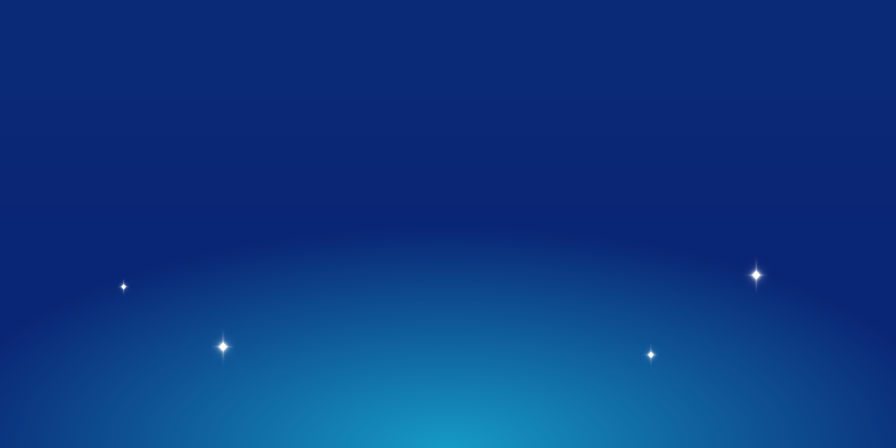
A Shadertoy shader for this background:

```glsl
// Deep blue backdrop with an elliptical cyan glow rising from the bottom edge
// and four small white sparkles. The glow is a linear falloff in a stretched
// radius; each sparkle sums a soft core, a faint halo and two tapered rays.

// A ray along the y axis: thin across, fading to nothing at its tip.
float ray(vec2 p, float halfLength, float width) {
    float taper = max(1.0 - abs(p.y) / halfLength, 0.0);
    return taper * taper * exp(-abs(p.x) / width);
}

// Four-pointed sparkle, taller than it is wide.
float sparkle(vec2 p, float size) {
    float r = length(p) / size;
    float core = exp(-r * r * 36.0);
    float halo = 0.22 * exp(-r * r * 9.0);
    float width = max(0.045 * size, 0.6 / iResolution.y);
    float rays = ray(p, size, width) + ray(p.yx, 0.64 * size, width);
    return min(core + halo + 0.8 * rays, 1.0);
}

void mainImage(out vec4 fragColor, in vec2 fragCoord) {
    // Height runs from 0 to 1; x is zero on the vertical centre line.
    vec2 p = vec2(fragCoord.x - 0.5 * iResolution.x, fragCoord.y) / iResolution.y;

    // Backdrop, slightly darker toward the horizon
    vec3 navy = mix(vec3(0.037, 0.145, 0.458), vec3(0.040, 0.160, 0.463),
                    smoothstep(0.45, 0.85, p.y));

    // Glow centred on the bottom edge
    float glow = max(1.0 - length(p / vec2(1.155, 0.495)), 0.0);
    vec3 color = mix(navy, vec3(0.085, 0.605, 0.775), glow);

    // Sparkles: xy is the centre, z the vertical half length
    vec3 stars[4] = vec3[4](
        vec3(-0.724, 0.360, 0.024), vec3(-0.502, 0.226, 0.048),
        vec3(0.453, 0.208, 0.032), vec3(0.688, 0.386, 0.048));
    for (int i = 0; i < 4; i++) {
        color = mix(color, vec3(1.0), sparkle(p - stars[i].xy, stars[i].z));
    }

    fragColor = vec4(color, 1.0);
}
```
